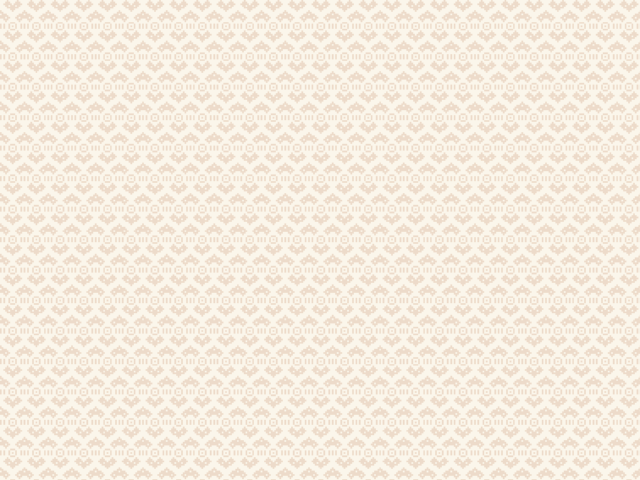
Give the GLSL for this pattern, as a Shadertoy shader.

```glsl
const float ROWS_ON_CANVAS = 283.5;
const vec2 TILE = vec2(14.0, 18.0);
const vec3 CREAM = vec3(0.985, 0.965, 0.920);
const vec3 BLUSH = vec3(0.930, 0.860, 0.792);

float diamond(vec2 p, float radius) {
    return step(abs(p.x) + abs(p.y), radius + 0.1);
}

// Two lobes over a tapered tip, with small open eyes
float heart(vec2 p) {
    float lobes = diamond(p - vec2(3.0, 2.0), 2.0);
    float tip = step(1.5, p.y) * step(p.x + p.y, 6.1);
    float eye = diamond(p - vec2(2.0, 3.0), 0.0);
    float notch = diamond(p - vec2(0.0, 2.0), 0.0);
    return max(lobes, tip) * (1.0 - max(eye, notch));
}

// Crown petal and two side petals
float flower(vec2 p) {
    vec2 crown = p - vec2(0.0, 8.0);
    vec2 side = p - vec2(3.0, 10.0);
    float petals = max(diamond(crown, 2.0), diamond(side, 2.0));
    float eyes = max(diamond(crown, 0.0), diamond(side, 0.0));
    return petals * (1.0 - eyes);
}

// Open ring around a single stitch
float rosette(vec2 p) {
    float squared = dot(p, p);
    float ring = step(3.5, squared) * step(squared, 5.5);
    return max(ring, diamond(p, 0.0));
}

float dottedBand(vec2 p) {
    return step(3.5, p.x) * step(abs(p.y), 1.5) * step(0.5, mod(p.x, 2.0));
}

// Ink of the stitch that contains the given point
float stitchInk(vec2 gridPoint) {
    vec2 cell = mod(floor(gridPoint), TILE);
    cell.x = abs(cell.x - 7.0);
    vec2 staggered = vec2(7.0 - cell.x, cell.y);
    vec2 band = cell - vec2(0.0, 15.0);
    float upper = max(heart(cell), flower(staggered));
    float lower = max(rosette(band), dottedBand(band));
    return max(upper, lower);
}

// Average over a slightly widened pixel footprint
float smoothInk(vec2 center, float footprint) {
    const int SAMPLES = 5;
    float total = 0.0;
    for (int j = 0; j < SAMPLES; j++) {
        for (int i = 0; i < SAMPLES; i++) {
            vec2 offset = (vec2(i, j) + 0.5) / float(SAMPLES) - 0.5;
            total += stitchInk(center + offset * footprint);
        }
    }
    return total / float(SAMPLES * SAMPLES);
}

void mainImage(out vec4 fragColor, in vec2 fragCoord) {
    float stitchesPerPixel = ROWS_ON_CANVAS / iResolution.y;
    vec2 fromTopLeft = vec2(fragCoord.x, iResolution.y - fragCoord.y);
    float ink = smoothInk(fromTopLeft * stitchesPerPixel, 1.25 * stitchesPerPixel);
    fragColor = vec4(mix(CREAM, BLUSH, ink), 1.0);
}
```
